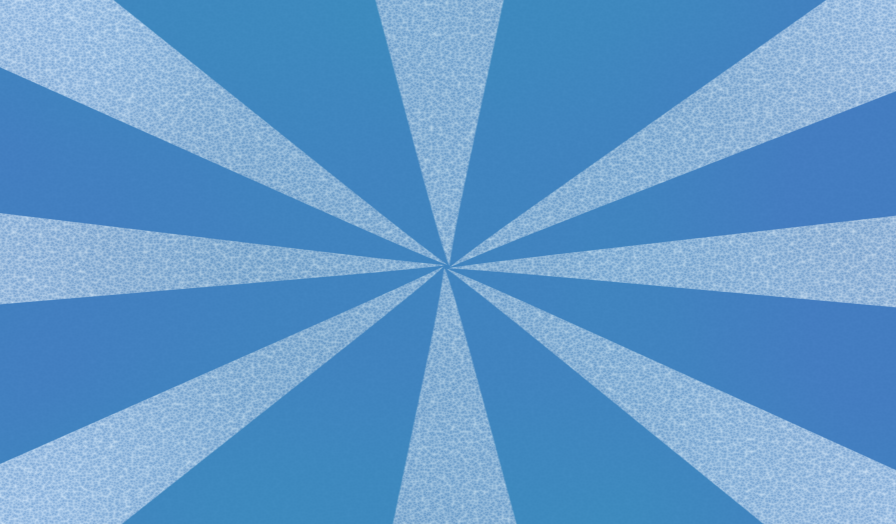
Write a Shadertoy shader that draws this background.

```glsl
// Angular nudge of each ray, in degrees, counter-clockwise from the right
const float rayTilt[8] = float[8](1.1, -3.0, 0.9, -0.6, -1.7, 0.3, 1.0, -1.0);

vec2 hash2(vec2 cell) {
    vec3 h = fract(cell.xyx * vec3(0.1031, 0.1030, 0.0973));
    h += dot(h, h.yzx + 33.33);
    return fract((h.xx + h.yz) * h.zy);
}

// Distance to the nearest scattered point
float cellular(vec2 p) {
    vec2 cell = floor(p), local = fract(p);
    float nearest = 2.0;
    for (int y = -1; y <= 1; y++)
        for (int x = -1; x <= 1; x++) {
            vec2 offset = vec2(x, y);
            nearest = min(nearest, length(offset + hash2(cell + offset) - local));
        }
    return nearest;
}

// Slow mottling from layered, warped sines
float mottle(vec2 p) {
    float sum = 0.0, weight = 0.5;
    for (int i = 0; i < 4; i++) {
        p = mat2(0.8, 0.6, -0.6, 0.8) * p * 1.7 + 1.3;
        p += 0.5 * sin(p.yx);
        sum += weight * sin(p.x) * sin(p.y);
        weight *= 0.6;
    }
    return sum;
}

// Coverage of the eight rays, evenly spread in canvas-stretched space
float rays(vec2 p) {
    float radius = max(length(p), 1e-4);
    float angle = degrees(atan(p.y, p.x) + 0.003 * exp(-20.0 * radius) / radius);
    float index = round(angle / 45.0);
    float axis = index * 45.0 + rayTilt[(int(index) + 8) % 8];
    float turn = radians(index * 90.0);
    float halfWidth = 8.6 + 0.95 * cos(turn) + 0.35 * cos(2.0 * turn);
    float edge = radius * radians(abs(angle - axis) - halfWidth);
    float pixel = 0.75 / iResolution.y;
    return smoothstep(pixel, -pixel, edge) * smoothstep(0.002, 0.007, radius);
}

void mainImage(out vec4 fragColor, in vec2 fragCoord) {
    vec2 uv = fragCoord / iResolution.xy;
    vec2 pos = fragCoord / iResolution.y;
    vec2 p = uv - vec2(0.4987, 0.491);
    float cloud = mottle(pos * 2.5);

    // Blue ground drifting between teal and violet
    float sides = smoothstep(0.15, 0.5, abs(p.x));
    float ends = smoothstep(0.15, 0.5, abs(p.y));
    float teal = 0.5 + 0.4 * ends - 0.5 * sides - 0.25 * p.x + 0.15 * cloud;
    vec3 ground = mix(vec3(0.265, 0.490, 0.755), vec3(0.240, 0.545, 0.745), clamp(teal, 0.0, 1.0));

    // Pale chalk, brighter toward the corners
    vec3 chalk = mix(vec3(0.54, 0.70, 0.84), vec3(0.60, 0.73, 0.865), sides);
    chalk += 0.03 * ends * sides + 0.02 * cloud;

    // Paper grain in two sizes
    float grain = 0.6 * (cellular(pos * vec2(170.0, 210.0)) - 0.45)
                + 0.4 * (cellular(pos * vec2(75.0, 110.0) + 17.0) - 0.45);
    ground += 0.02 * grain;
    chalk += vec3(0.34, 0.25, 0.14) * grain;

    fragColor = vec4(mix(ground, chalk, rays(p)), 1.0);
}
```
